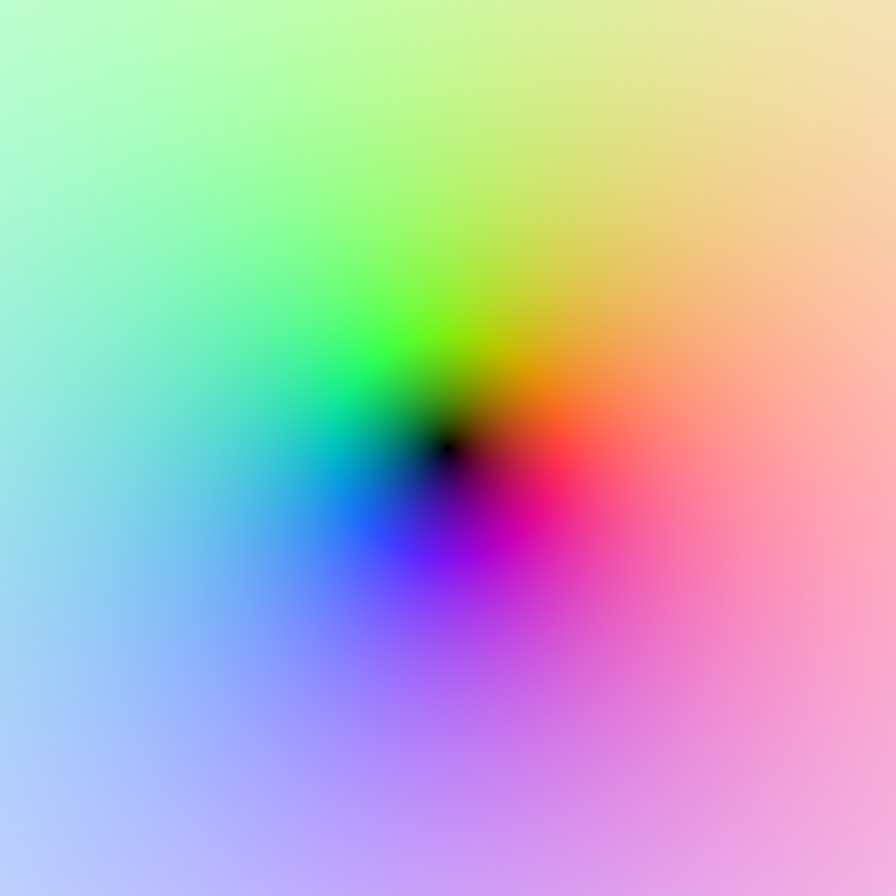
Write a WebGL 1 fragment shader that draws this background.

```glsl
precision highp float;
// A smooth colour wheel around a black centre, fading to pastel at the rim.

#define CENTER vec2(0.5)
#define PEAK_RADIUS 0.125   // distance at which colours are purest
#define HUE_OFFSET 0.0      // rotation of the wheel, in radians

uniform vec2 u_resolution;

const float TAU = 6.283185;

// Cosine rainbow: red, green and blue peak a third of a turn apart.
vec3 wheelColor(float angle) {
  return 0.5 + 0.5 * cos(angle - vec3(0.0, 1.0, 2.0) * TAU / 3.0);
}

// Black at 0, the pure colour at 0.5, white at 1.
vec3 applyLightness(vec3 color, float lightness) {
  vec3 shaded = color * min(2.0 * lightness, 1.0);
  return mix(shaded, vec3(1.0), max(2.0 * lightness - 1.0, 0.0));
}

void main() {
  vec2 offset = gl_FragCoord.xy / u_resolution - CENTER;
  offset *= u_resolution / min(u_resolution.x, u_resolution.y);

  // Lightness rises from the centre and approaches white far away.
  float radius = max(length(offset), 0.00001);
  float lightness = radius / (radius + PEAK_RADIUS);

  // A tiny shift keeps the angle defined at the exact centre.
  float angle = atan(offset.y, offset.x + 0.000001) + HUE_OFFSET;
  gl_FragColor = vec4(applyLightness(wheelColor(angle), lightness), 1.0);
}
```
